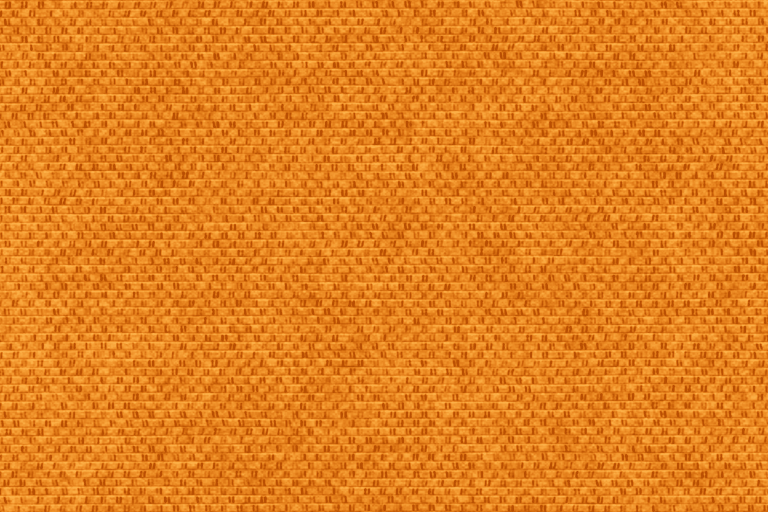
Give the GLSL for this texture, as a Shadertoy shader.

```glsl
float hash(vec2 p) {
    vec3 q = fract(vec3(p.xyx) * 0.1031);
    q += dot(q, q.yzx + 33.33);
    return fract((q.x + q.y) * q.z);
}

float noise(vec2 p) {
    vec2 i = floor(p), f = fract(p);
    f = f * f * (3.0 - 2.0 * f);
    return mix(mix(hash(i), hash(i + vec2(1, 0)), f.x),
               mix(hash(i + vec2(0, 1)), hash(i + vec2(1, 1)), f.x), f.y);
}

// Soft band of a given half width around zero
float band(float d, float halfWidth, float blur) {
    return 1.0 - smoothstep(halfWidth - blur, halfWidth + blur, abs(d));
}

// Quadratic ramp through shadow, body and highlight dye
vec3 dye(float t) {
    const vec3 shadow = vec3(0.75, 0.34, 0.02);
    const vec3 body = vec3(0.93, 0.505, 0.085);
    const vec3 highlight = vec3(0.98, 0.67, 0.26);
    return mix(mix(shadow, body, t), mix(body, highlight, t), t);
}

void mainImage(out vec4 fragColor, in vec2 fragCoord) {
    vec2 uv = fragCoord / iResolution.xy;
    vec2 weave = vec2(48.0, 60.0);
    vec2 pixel = weave / iResolution.xy;

    // Uneven thread paths
    vec2 p = uv * weave;
    p.x += 0.24 * (noise(p * vec2(0.25, 0.5)) - 0.5);
    p.y += 0.14 * (noise(p * vec2(0.15, 0.3) + 40.0) - 0.5);

    // Brick offset on every other row
    float row = floor(p.y);
    p.x += 0.5 * mod(row, 2.0);
    vec2 cell = vec2(floor(p.x), row);
    vec2 q = fract(p) - 0.5;
    float wear = hash(cell + 7.0);

    // Raised weft block, rounded by shading
    float tone = 0.67 - 0.4 * q.y * q.y - 0.4 * q.x * q.x;
    tone += 0.16 * (wear - 0.5);

    // Recessed warp pair: two dark slits beside a thin thread
    float gap = 0.5 - abs(q.x);
    float blur = 0.04 + 0.5 * pixel.x;
    float tall = band(q.y + 0.05, 0.36, 0.08 + 0.5 * pixel.y);
    float slit = band(gap - 0.12, 0.055, blur) * tall;
    float side = hash(cell + vec2(q.x > 0.0 ? 3.0 : 19.0, 5.0));
    tone -= 0.08 * band(gap, 0.17, blur) * tall;
    tone -= slit * mix(0.2, 1.0, side);

    // Seam below each row and a broken bright thread above it
    float seam = band(q.y + 0.5, 0.1, 0.05 + 0.5 * pixel.y)
               + band(q.y - 0.5, 0.05, 0.05 + 0.5 * pixel.y);
    tone -= seam * mix(0.16, 0.36, noise(vec2(p.x * 0.8, row * 5.1)));
    float run = smoothstep(0.2, 0.7, noise(vec2(p.x * 0.6, row * 7.3)));
    tone += 0.34 * run * band(q.y - 0.33, 0.09, 0.05 + 0.5 * pixel.y);

    // Fibre grain, slubs and slow fading
    tone += 0.46 * (noise(uv * vec2(290.0, 230.0)) - 0.5);
    tone += 0.24 * (noise(uv * vec2(480.0, 330.0) + 90.0) - 0.5);
    tone += 0.12 * (noise(uv * vec2(75.0, 6.0) + 20.0) - 0.5);
    tone += 0.08 * (noise(uv * vec2(8.0, 50.0) + 60.0) - 0.5);
    tone += 0.05 * (noise(uv * vec2(5.0, 4.0) + 11.0) - 0.5);
    tone += 0.05 * smoothstep(0.25, 0.5, abs(uv.x - 0.5));

    // Deep slits turn slightly redder
    vec3 color = dye(clamp(tone, -0.06, 1.05));
    color.g -= 0.015 * slit * side;
    fragColor = vec4(clamp(color, 0.0, 1.0), 1.0);
}
```
